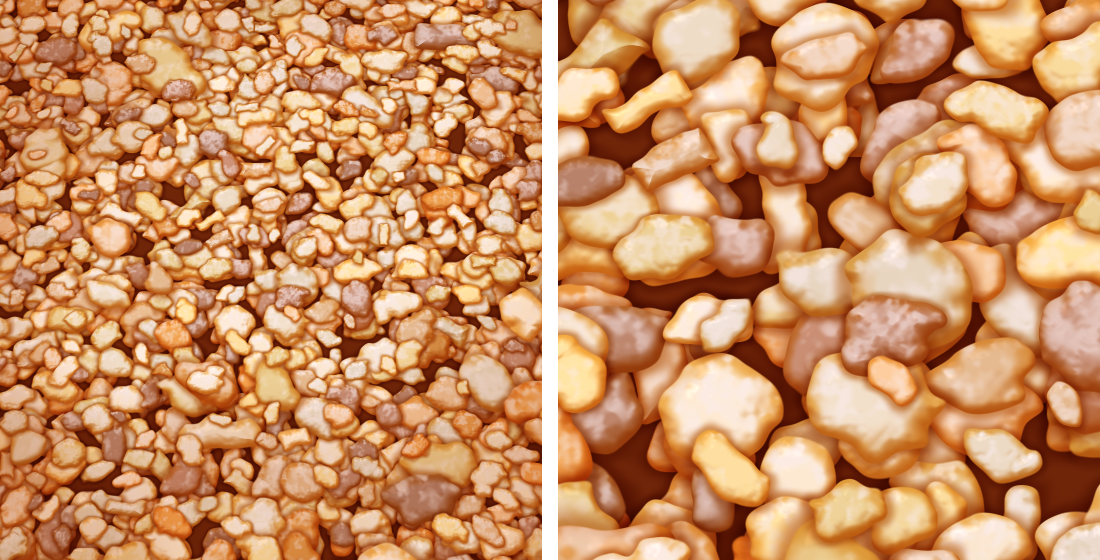
Left: the whole. Right: its middle third, enlarged.
Give the GLSL for this texture, as a WebGL 2 fragment shader.

```glsl
#version 300 es
precision highp float;
// Heap of translucent resin grains: rounded, dusty, amber to cream, with warm dark gaps.

uniform vec2 u_resolution;
out vec4 fragColor;

const int LAYERS = 7;
// Per layer, back to front: cell size in canvas heights, and share of filled cells.
const float CELL_SIZE[LAYERS] = float[](0.066, 0.062, 0.068, 0.072, 0.064, 0.110, 0.048);
const float FILL[LAYERS] = float[](1.0, 1.0, 0.85, 0.65, 0.55, 0.30, 0.30);

const vec3 GAP = vec3(0.42, 0.14, 0.03);
const vec3 CREAM = vec3(0.92, 0.84, 0.75);
const vec3 HONEY = vec3(0.92, 0.80, 0.57);
const vec3 PEACH = vec3(0.91, 0.73, 0.56);
const vec3 AMBER = vec3(0.87, 0.58, 0.28);
const vec3 MAUVE = vec3(0.73, 0.51, 0.41);
const vec3 DUST = vec3(0.94, 0.88, 0.88);
const vec3 RIM_TINT = vec3(0.94, 0.74, 0.38);
const vec3 SHADE_TINT = vec3(0.87, 0.62, 0.30);
const vec3 SHADOW_TINT = vec3(0.76, 0.46, 0.16);
const vec3 LIGHT = vec3(-0.20, 0.58, 0.79);
const float SHADOW_REACH = 0.17;
const float SHADOW_STRENGTH = 0.72;
const float LUMPINESS = 0.17;
const float ROUGHNESS = 0.8;

vec4 hash4(vec2 p) {
  vec4 q = fract(p.xyxy * vec4(0.1031, 0.1030, 0.0973, 0.1099));
  q += dot(q, q.wzxy + 33.33);
  return fract((q.xxyz + q.yzzw) * q.zywx);
}

float noise(vec2 p) {
  vec2 i = floor(p), f = fract(p);
  f = f * f * f * (f * (f * 6.0 - 15.0) + 10.0);
  return mix(mix(hash4(i).x, hash4(i + vec2(1, 0)).x, f.x),
             mix(hash4(i + vec2(0, 1)).x, hash4(i + vec2(1, 1)).x, f.x), f.y);
}

// Octaves are turned against each other to hide the lattice.
float fbm(vec2 p) {
  return 0.6 * noise(p) + 0.4 * noise(mat2(1.7, 1.4, -1.4, 1.7) * p + 7.1);
}

float smoothMin(float a, float b, float k) {
  float h = max(k - abs(a - b), 0.0) / k;
  return min(a, b) - 0.25 * h * h * k;
}

// Signed distance to one grain: a warped ellipse or chip, often with fused lobes.
float grainDistance(vec2 p, vec2 axes, float angle, vec4 form, vec2 seed) {
  float c = cos(angle), s = sin(angle);
  vec2 q = mat2(c, -s, s, c) * p;
  q += LUMPINESS * (vec2(noise(q * 3.4 + seed), noise(q * 3.4 + seed + 31.7)) - 0.5);
  if (form.x > 0.91) {
    vec2 e = abs(q) - axes * vec2(0.85, 0.42);
    return length(max(e, 0.0)) + min(max(e.x, e.y), 0.0) - 0.08;
  }
  float d = (length(q / axes) - 1.0) * axes.y;
  if (form.x > 0.45)
    d = smoothMin(d, length(q - axes * vec2(0.75, form.y - 0.3)) - axes.y * 0.62, 0.08);
  if (form.x > 0.68)
    d = smoothMin(d, length(q + axes * vec2(0.55, form.z - 0.2)) - axes.y * 0.68, 0.08);
  return d;
}

vec3 grainColour(float pick) {
  if (pick < 0.36) return CREAM;
  if (pick < 0.60) return HONEY;
  if (pick < 0.78) return PEACH;
  return pick < 0.86 ? AMBER : MAUVE;
}

// Rounded translucent body with saturated rim, soft dents and dusty crust.
vec3 shadeGrain(vec2 p, float d, vec2 slope, float depth, vec4 look, vec2 seed) {
  float inner = clamp(-d / depth, 0.0, 1.0);
  vec2 s = p * 6.5 + seed;
  float rough = fbm(s);
  vec2 bump = vec2(fbm(s + vec2(0.3, 0)), fbm(s + vec2(0, 0.3))) - rough;
  vec2 tilt = slope * (1.0 - inner) + bump * ROUGHNESS;
  vec3 normal = normalize(vec3(tilt, sqrt(max(1.0 - (1.0 - inner) * (1.0 - inner), 0.03))));
  float lit = dot(normal, normalize(LIGHT));
  vec3 base = grainColour(look.x) * (0.90 + 0.13 * look.y);
  base = mix(base * RIM_TINT, base, smoothstep(0.0, 0.50, inner + 0.3 * (rough - 0.5)));
  vec3 colour = base * mix(SHADE_TINT, vec3(1.04), smoothstep(-0.10, 0.76, lit));
  float crust = smoothstep(0.30, 0.75, rough + 0.4 * (look.z - 0.5));
  colour = mix(colour, DUST, 0.60 * crust * smoothstep(0.30, 0.90, lit));
  return colour + 0.07 * smoothstep(0.92, 1.0, lit) * noise(s * 4.0);
}

// Rows run from far to near so that nearer grains overlap those behind.
void paintLayer(inout vec3 colour, vec2 p, int layer, float pixel) {
  vec2 g = p / CELL_SIZE[layer] + vec2(37.3, 61.7) * float(layer + 2);
  float edge = pixel / CELL_SIZE[layer];
  for (int j = 1; j >= -1; j--)
    for (int i = -1; i <= 1; i++) {
      vec2 cell = floor(g) + vec2(i, j);
      vec4 place = hash4(cell), form = hash4(cell + 117.3), look = hash4(cell + 271.9);
      if (place.w > FILL[layer]) continue;
      vec2 local = g - cell - 0.5 - 0.7 * (place.xy - 0.5);
      if (dot(local, local) > 1.2) continue;
      float radius = mix(0.30, 0.60, place.z);
      vec2 axes = radius * vec2(1.0, mix(0.55, 0.95, form.w));
      float angle = 6.2832 * look.w;
      vec2 seed = 60.0 * look.yz;
      float d = grainDistance(local, axes, angle, form, seed);
      float shadow = 1.0 - smoothstep(0.0, SHADOW_REACH, d);
      colour *= mix(vec3(1), SHADOW_TINT, SHADOW_STRENGTH * shadow * shadow);
      if (d > edge) continue;
      vec2 slope = vec2(grainDistance(local + vec2(0.02, 0), axes, angle, form, seed),
                        grainDistance(local + vec2(0, 0.02), axes, angle, form, seed)) - d;
      vec3 grain = shadeGrain(local, d, slope / 0.02, axes.y * 0.75, look, seed);
      colour = mix(colour, grain, 1.0 - smoothstep(-edge, edge, d));
    }
}

void main() {
  vec2 uv = gl_FragCoord.xy / u_resolution.y;
  // Grains shrink gently toward the top, as on a receding surface.
  float recede = 0.86 + 0.26 * uv.y;
  vec2 p = (uv - vec2(0.48, 0.0)) * recede;
  vec3 colour = GAP;
  for (int layer = 0; layer < LAYERS; layer++)
    paintLayer(colour, p, layer, recede / u_resolution.y);
  // Pale glow right of centre, warmer and deeper toward the borders.
  float warmth = smoothstep(0.25, 0.80, length(uv - vec2(0.58, 0.58)) + 0.3 * (noise(uv * 5.0) - 0.5));
  colour *= mix(vec3(1.04, 1.05, 1.06), vec3(0.92, 0.80, 0.70), warmth);
  fragColor = vec4(clamp(colour, 0.0, 1.0), 1.0);
}
```
